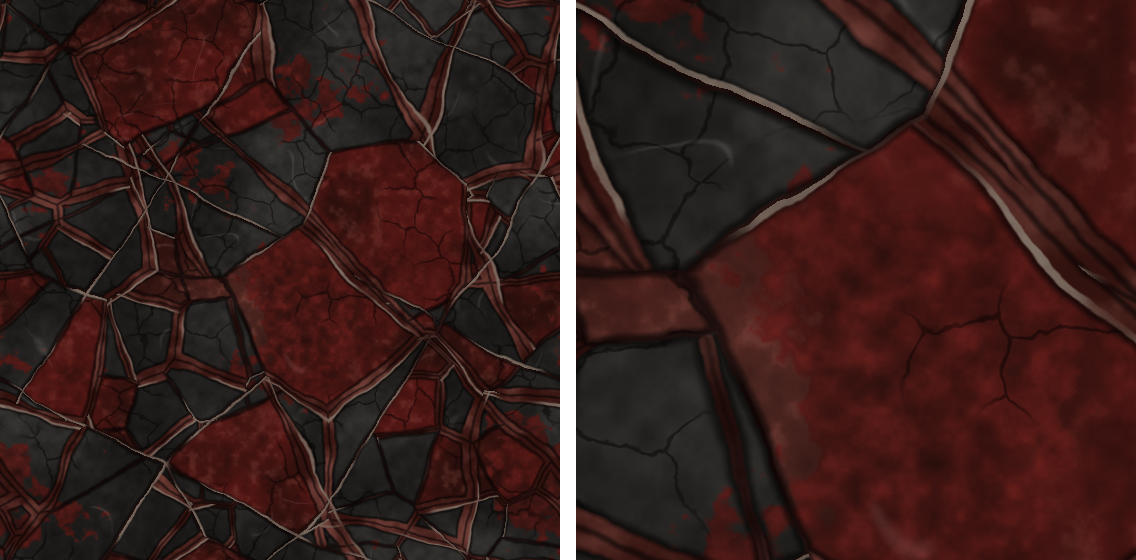
Left, the full canvas; right, a detail of the centre.
Write a Shadertoy shader that draws this texture.

```glsl
// Shattered dark slate with red shards, red veins and pale chipped edges, tiling.

const vec3 DARK_STONE = vec3(0.105, 0.100, 0.093);
const vec3 MID_STONE  = vec3(0.225, 0.217, 0.207);
const vec3 DEEP_RED   = vec3(0.180, 0.065, 0.052);
const vec3 RED        = vec3(0.310, 0.085, 0.075);
const vec3 PALE_RED   = vec3(0.390, 0.215, 0.190);
const vec3 CREAM      = vec3(0.490, 0.430, 0.385);

struct Cracks {
    float gap;    // distance to the nearest crack
    float band;   // signed distance to the red filling
    float chip;   // signed distance to the pale edge
    float tone;   // random value of the shard
};

float hash(vec2 p) {
    vec3 q = fract(p.xyx * vec3(0.1031, 0.1030, 0.0973));
    q += dot(q, q.yzx + 33.33);
    return fract((q.x + q.y) * q.z);
}

// Value noise that wraps after n cells.
float noise(vec2 uv, float n, float seed) {
    vec2 p = uv * n, i = floor(p), f = fract(p);
    f = f * f * (3.0 - 2.0 * f);
    vec2 a = mod(i, n) + seed, b = mod(i + 1.0, n) + seed;
    return mix(mix(hash(a), hash(vec2(b.x, a.y)), f.x),
               mix(hash(vec2(a.x, b.y)), hash(b), f.x), f.y);
}

float fbm(vec2 uv, float n, float seed) {
    float sum = 0.0, amp = 0.5;
    for (int i = 0; i < 5; i++) {
        sum += amp * noise(uv, n, seed + float(i) * 9.1);
        n *= 2.0;
        amp *= 0.5;
    }
    return sum / 0.97;
}

vec2 siteOf(vec2 cell, float n, float seed) {
    vec2 id = mod(cell, n) + seed;
    return cell + 0.06 + 0.88 * vec2(hash(id), hash(id + 57.3));
}

void addCrack(inout Cracks c, float d, bool lit, float style, float wobble) {
    float width = wobble * (style < 0.55 ? mix(0.005, 0.014, style / 0.55) : 0.0018);
    c.gap = min(c.gap, d);
    c.band = min(c.band, d - width);
    if (lit && style > 0.25 && style < 0.82)
        c.chip = min(c.chip, abs(d - 0.8 * width) - 0.0019 * wobble);
}

// Voronoi plates, each cut further by some of the long straight lines.
Cracks shatter(vec2 uv, float n, float seed, int lines, float wobble) {
    vec2 p = uv * n, home = floor(p), cell = home, site = p;
    float best = 1e3;
    for (int y = -1; y <= 1; y++)
    for (int x = -1; x <= 1; x++) {
        vec2 c = home + vec2(x, y), s = siteOf(c, n, seed);
        float d = dot(s - p, s - p);
        if (d < best) { best = d; cell = c; site = s; }
    }
    vec2 id = mod(cell, n);
    Cracks c = Cracks(1.0, 1.0, 1.0, 0.0);
    for (int y = -2; y <= 2; y++)
    for (int x = -2; x <= 2; x++) {
        if (x == 0 && y == 0) continue;
        vec2 other = cell + vec2(x, y), s = siteOf(other, n, seed);
        vec2 normal = normalize(s - site);
        float d = dot(0.5 * (s + site) - p, normal) / n;
        float style = hash(id + mod(other, n) + seed * 1.7);
        addCrack(c, d, dot(normal, vec2(-0.6, 0.8)) > 0.0, style, wobble);
    }
    // Whole-number normals keep the lines continuous over the borders.
    vec2 normals[5] = vec2[5](vec2(1, 2), vec2(2, 1), vec2(1, -2), vec2(3, -2), vec2(1, 1));
    float side = 0.0;
    for (int k = 0; k < lines; k++) {
        float key = float(k) + 1.0, phase = key * 0.37;
        if (hash(id + seed + key * 7.7) < 0.35) continue;
        float f = dot(uv, normals[k]) + phase;
        float d = (fract(f + 0.5) - 0.5) / length(normals[k]);
        side += key * 3.3 * (floor(f) - floor(dot(site / n, normals[k]) + phase));
        addCrack(c, abs(d), d > 0.0, fract(key * 0.618 + 0.13), wobble);
    }
    c.tone = hash(id + seed + 21.7 + side);
    return c;
}

void mainImage(out vec4 fragColor, in vec2 fragCoord) {
    vec2 uv = fragCoord / iResolution.xy;
    float soft = max(0.0009, 1.0 / iResolution.y);

    // Rough, slightly bent edges
    vec2 bend = vec2(noise(uv, 9.0, 3.0), noise(uv, 9.0, 41.0)) - 0.5;
    vec2 rough = vec2(fbm(uv, 32.0, 13.0), fbm(uv, 32.0, 71.0)) - 0.5;
    vec2 p = uv + 0.022 * bend + 0.008 * rough;
    float wobble = 0.35 + 1.3 * noise(uv, 14.0, 29.0);

    // Large plates, some of them broken into small shards
    Cracks c = shatter(p, 4.0, 17.3, 5, wobble);
    if (fract(c.tone * 7.3) < 0.42) {
        Cracks small = shatter(p, 9.0, 63.1, 0, wobble * 0.8);
        c = Cracks(min(c.gap, small.gap), min(c.band, small.band),
                   min(c.chip, small.chip), small.tone);
    }

    // Surfaces with mottling and a soft pool of light
    float mottle = fbm(uv, 8.0, 5.0), grain = fbm(uv, 64.0, 87.0);
    vec2 fromLight = sin(3.14159265 * (uv - vec2(0.42, 0.44)));
    float light = exp(-7.0 * dot(fromLight, fromLight));
    float bright = 0.65 * smoothstep(0.3, 0.8, mottle) + 0.55 * light;
    vec3 stone = mix(DARK_STONE, MID_STONE, bright);
    vec3 redStone = mix(DEEP_RED, RED, smoothstep(0.25, 0.6, mottle));
    redStone = mix(redStone, PALE_RED, 0.55 * light + 0.3 * smoothstep(0.5, 0.8, grain));
    vec3 col = c.tone < 0.29 ? redStone : stone;

    // Flaking red stains
    float stain = fbm(uv, 6.0, 33.0) + 0.25 * (grain - 0.5);
    col = mix(col, mix(DEEP_RED, RED, grain * 1.3), 0.85 * smoothstep(0.61, 0.65, stain));

    // Hairline cracks and pale scratches
    float hair = shatter(p + 0.02 * rough, 15.0, 5.9, 0, 1.0).gap;
    float hairMask = smoothstep(0.45, 0.65, noise(uv, 11.0, 51.0));
    col *= 1.0 - 0.45 * hairMask * (1.0 - smoothstep(0.0004, 0.0006 + 1.5 * soft, hair));
    float scratch = abs(noise(p, 13.0, 91.0) - 0.5);
    float scratchMask = smoothstep(0.62, 0.8, noise(uv, 17.0, 77.0));
    col += 0.07 * scratchMask * (1.0 - smoothstep(0.0, 0.03, scratch));
    col *= 0.72 + 0.56 * grain;

    // Dark grooves, red filling and chipped edges
    col *= mix(0.4, 1.0, smoothstep(0.0, 0.006, c.band));
    vec3 vein = mix(DEEP_RED, PALE_RED, smoothstep(0.3, 0.85, fbm(uv, 24.0, 19.0)));
    vein *= mix(0.5, 1.1, smoothstep(0.0, 0.004, c.gap)) * mix(1.0, 0.6, smoothstep(-0.003, 0.0, c.band));
    col = mix(col, vein, 1.0 - smoothstep(-soft, soft, c.band));
    float chipped = smoothstep(0.28, 0.5, noise(uv, 12.0, 45.0)) * (0.55 + 0.6 * grain);
    col = mix(col, CREAM, min(chipped, 1.0) * (1.0 - smoothstep(-soft, soft, c.chip)));

    fragColor = vec4(col, 1.0);
}
```
